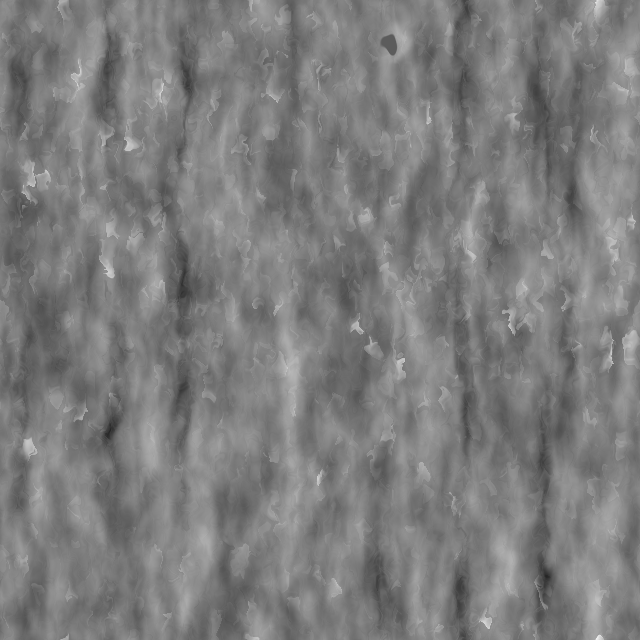
Write a WebGL 2 fragment shader that draws this texture map.

```glsl
#version 300 es
precision highp float;
// Grey tree bark relief: soft upright ridges, dark furrows, torn flakes and a knot.
uniform vec2 u_resolution;
out vec4 fragColor;

const float TAU = 6.28319;
const float MEAN_GREY = 0.492;

// Three random values per cell; cells repeat after one period.
vec3 hash3(vec2 cell, vec2 period, float seed) {
    uvec3 v = uvec3(vec3(mod(cell, period), seed));
    v = v * 1664525u + 1013904223u;
    for (int i = 0; i < 2; i++) {
        v.x += v.y * v.z;
        v.y += v.z * v.x;
        v.z += v.x * v.y;
        v ^= v >> 16u;
    }
    return vec3(v >> 16u) / 65535.0;
}

float cornerSlope(vec2 cell, vec2 offset, vec2 period, float seed) {
    float angle = TAU * hash3(cell, period, seed).x;
    return dot(vec2(cos(angle), sin(angle)), offset);
}

// Wrapping gradient noise, with "period" cells across the canvas.
float noise(vec2 uv, vec2 period, float seed) {
    vec2 p = uv * period;
    vec2 cell = floor(p), f = p - cell;
    vec2 s = f * f * f * (f * (f * 6.0 - 15.0) + 10.0);
    vec2 e = vec2(1.0, 0.0);
    float low = mix(cornerSlope(cell, f, period, seed),
                    cornerSlope(cell + e, f - e, period, seed), s.x);
    float high = mix(cornerSlope(cell + e.yx, f - e.yx, period, seed),
                     cornerSlope(cell + 1.0, f - 1.0, period, seed), s.x);
    return mix(low, high, s.y);
}

vec2 warp(vec2 uv, vec2 period, float amount, float seed) {
    return uv + amount * vec2(noise(uv, period, seed), noise(uv, period, seed + 1.0));
}

// Shortest offset between two places on the repeating canvas.
vec2 wrapDelta(vec2 a, vec2 b) {
    return fract(a - b + 0.5) - 0.5;
}

// Soft mounds, stretched upright.
float ridges(vec2 uv) {
    return 0.13 * noise(uv, vec2(10.0, 3.0), 1.0)
         + 0.18 * noise(uv, vec2(21.0, 8.0), 2.0)
         + 0.12 * noise(uv, vec2(36.0, 17.0), 3.0)
         + 0.05 * noise(uv, vec2(64.0, 38.0), 4.0);
}

// Nearly straight vertical cracks whose depth varies along their length.
float furrows(vec2 uv, float count) {
    float depth = 0.0;
    for (float i = 0.0; i < count; i++) {
        vec3 rnd = hash3(vec2(i, 0.0), vec2(count, 1.0), 11.0);
        vec2 track = vec2((i + 0.5) / count, uv.y);
        float bend = 0.022 * noise(track, vec2(count, 3.0), 12.0);
        float x = (i + 0.2 + 0.6 * rnd.x) / count + bend;
        float d = wrapDelta(uv, vec2(x, 0.0)).x;
        float width = mix(0.010, 0.017, rnd.y);
        float strength = smoothstep(-0.3, 0.4, noise(track, vec2(count, 4.0), 14.0));
        depth += strength * mix(0.5, 1.0, rnd.z) * exp(-d * d / (width * width));
    }
    return depth;
}

// Cellular flakes, each tilted so that one torn edge stands out sharply.
float flakes(vec2 uv, vec2 grid, float density, float lift, float seed) {
    vec2 p = uv * grid, home = floor(p);
    float height = 0.0;
    for (int y = -1; y <= 1; y++) {
        for (int x = -1; x <= 1; x++) {
            vec2 cell = home + vec2(x, y);
            vec3 place = hash3(cell, grid, seed);
            vec3 shape = hash3(cell, grid, seed + 1.0);
            vec2 radius = mix(vec2(0.15, 0.25), vec2(0.40, 0.62), shape.xy);
            vec2 q = (p - cell - place.xy) / radius;
            float softness = 0.0014 * grid.x / radius.x;
            float mask = smoothstep(0.0, softness, 1.0 - length(q)) * step(place.z, density);
            float angle = TAU * shape.z;
            float tilt = clamp(0.5 + 0.5 * dot(q, vec2(cos(angle), sin(angle))), 0.0, 1.0);
            float glow = lift * (0.3 + pow(fract(place.z * 37.0), 4.0));
            height = mix(height, glow * tilt * tilt + 0.06 * (shape.x - 0.6), mask);
        }
    }
    return height;
}

// A round hole with a raised rim, brightest on its right.
float knot(float grey, vec2 offset, float radius) {
    float r = length(offset * vec2(1.0, 0.8)) / radius;
    float rim = exp(-pow((r - 1.5) / 0.45, 2.0));
    grey += rim * (0.04 + 0.07 * offset.x / (radius * max(r, 0.5)));
    return mix(0.36, grey, smoothstep(0.85, 1.05, r));
}

void main() {
    vec2 uv = gl_FragCoord.xy / u_resolution;
    vec2 bent = warp(uv, vec2(8.0, 6.0), 0.025, 21.0);
    vec2 frayed = warp(uv, vec2(44.0, 24.0), 0.014, 23.0);
    vec2 torn = warp(warp(uv, vec2(70.0, 46.0), 0.016, 25.0), vec2(150.0, 110.0), 0.008, 27.0);

    // Ridges, furrows and fine fibres
    float crack = furrows(frayed, 8.0);
    float fibre = noise(frayed, vec2(90.0, 20.0), 31.0) + 0.7 * noise(torn, vec2(190.0, 60.0), 32.0);
    float grey = MEAN_GREY + ridges(bent) - 0.18 * crack;
    grey += fibre * (0.04 + 0.10 * crack);

    // Flakes gather in the upper half
    float gather = 0.5 + 0.5 * sin(TAU * (uv.y - 0.46)) + 0.7 * noise(uv, vec2(6.0, 5.0), 33.0);
    gather = clamp(gather, 0.0, 1.0);
    grey += flakes(torn, vec2(62.0, 34.0), 0.35 + 0.5 * gather, 0.08, 61.0);
    grey += flakes(torn, vec2(42.0, 24.0), 0.2 + 0.6 * gather, 0.14, 41.0);
    grey += flakes(torn, vec2(31.0, 18.0), 0.08 + 0.45 * gather, 0.30, 51.0);

    grey = knot(grey, wrapDelta(frayed, vec2(0.61, 0.93)), 0.015);
    fragColor = vec4(vec3(clamp(grey, 0.0, 1.0)), 1.0);
}
```
